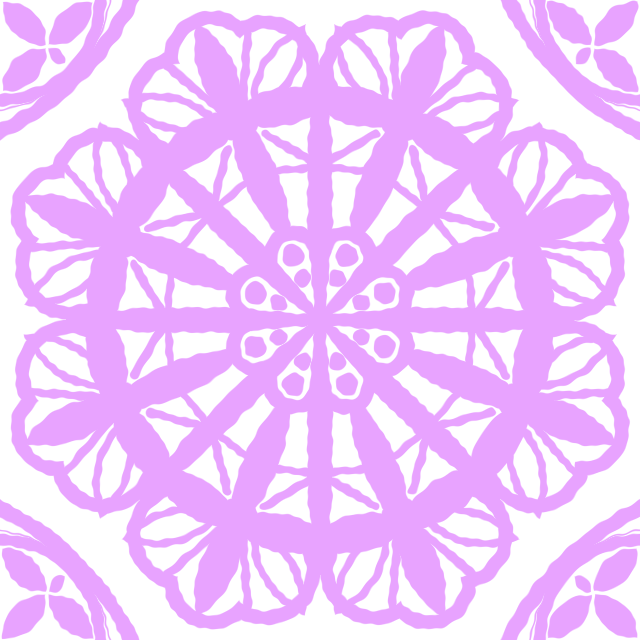
Reproduce this pattern procedurally as a WebGL 2 fragment shader.

```glsl
#version 300 es
precision highp float;

uniform vec2 u_resolution;
out vec4 fragColor;

const float TAU = 6.2831853;

// Pointed leaf from a to b with the given half width
float leaf(vec2 p, vec2 a, vec2 b, float halfWidth) {
    vec2 axis = normalize(b - a);
    vec2 rel = p - 0.5 * (a + b);
    float h = 0.5 * length(b - a);
    float radius = (h * h + halfWidth * halfWidth) / (2.0 * halfWidth);
    float across = abs(rel.x * axis.y - rel.y * axis.x);
    return length(vec2(across + radius - halfWidth, dot(rel, axis))) - radius;
}

float strap(vec2 p, vec2 a, vec2 b, float halfWidth) {
    vec2 ab = b - a;
    float t = clamp(dot(p - a, ab) / dot(ab, ab), 0.0, 1.0);
    return length(p - a - ab * t) - halfWidth;
}

float disc(vec2 p, vec2 center, float radius) {
    return length(p - center) - radius;
}

// Fold the plane into half of one of eight sectors, x along the sector axis
vec2 foldSector(vec2 p) {
    float sector = TAU / 8.0;
    float angle = abs(mod(atan(p.y, p.x), sector) - 0.5 * sector);
    return length(p) * vec2(cos(angle), sin(angle));
}

float rosette(vec2 p) {
    vec2 q = foldSector(p);

    // Scalloped rim
    float lobes = min(disc(q, vec2(340, 0), 57.0), disc(q, vec2(302, 54), 66.0));
    float body = min(lobes, length(q) - 280.0);
    float d = abs(body + 8.5) - 8.5;

    // Leaves around each hub
    d = min(d, leaf(q, vec2(250, 0), vec2(386, 0), 22.0));
    d = min(d, leaf(q, vec2(268, -12), vec2(240, 122), 23.0));
    d = min(d, leaf(q, vec2(285, 0), vec2(92, 0), 21.0));
    d = min(d, disc(q, vec2(258, 0), 25.0));

    // Veins and open leaves in the lobes
    d = min(d, strap(q, vec2(268, 10), vec2(352, 52), 5.0));
    d = min(d, abs(leaf(q, vec2(264, 24), vec2(330, 114), 18.0)) - 4.5);

    // Straps between leaf and spoke
    d = min(d, strap(q, vec2(232, 24), vec2(183, 61), 5.0));
    d = min(d, strap(q, vec2(187, 15), vec2(173, 60), 4.5));

    // Spokes on the sector borders
    float along = dot(q, vec2(0.924, 0.383));
    float across = abs(q.x * 0.383 - q.y * 0.924);
    float halfWidth = min(5.5 + 0.088 * along, 15.0) - 9.0 * smoothstep(200.0, 300.0, along);
    d = min(d, max(across - halfWidth, along - 306.0));

    // Central cells, each with two dots
    d = min(d, min(disc(q, vec2(82, 0), 37.0), length(q) - 60.0));
    float cell = q.x < 82.0 ? 0.955 * (q.y - 0.31 * (q.x - 18.0)) : disc(q, vec2(82, 0), 20.0);
    d = max(d, -cell);
    return min(d, min(disc(q, vec2(84, 0), 13.5), disc(q, vec2(54, 0), 10.3)));
}

// c is measured inward from the nearest corner
float cornerMotif(vec2 c) {
    float d = abs(disc(c, vec2(-147), 338.5)) - 9.0;
    d = min(d, abs(length(c) - 120.0) - 7.0);
    d = min(d, abs(disc(c, vec2(-20), 153.0)) - 1.0);

    // Three long petals and a short one
    vec2 f = c - vec2(57, 56);
    for (int i = 0; i < 4; i++) {
        float angle = TAU * (float(i) + 0.5) / 4.0;
        vec2 dir = vec2(cos(angle), sin(angle));
        bool isShort = i == 0;
        d = min(d, leaf(f, dir * 3.0, dir * (isShort ? 29.0 : 76.0), isShort ? 7.5 : 17.0));
    }
    return d;
}

void main() {
    vec2 uv = gl_FragCoord.xy / u_resolution;
    vec2 p = (uv - 0.5) * 768.0;

    // Hand-cut wobble with whole periods
    p += 0.8 * sin(TAU * (uv.yx * 23.0 + uv * vec2(11, 17)));
    p += 0.5 * sin(TAU * (uv.yx * 47.0 - uv * vec2(31, 29)) + 1.3);

    float d = min(rosette(p), cornerMotif(384.0 - abs(p)));

    float pixel = 768.0 / min(u_resolution.x, u_resolution.y);
    float ink = 1.0 - smoothstep(-0.8 * pixel, 0.8 * pixel, d);
    vec3 paper = vec3(1.0);
    vec3 lilac = vec3(0.91, 0.64, 1.0);
    fragColor = vec4(mix(paper, lilac, ink), 1.0);
}
```
